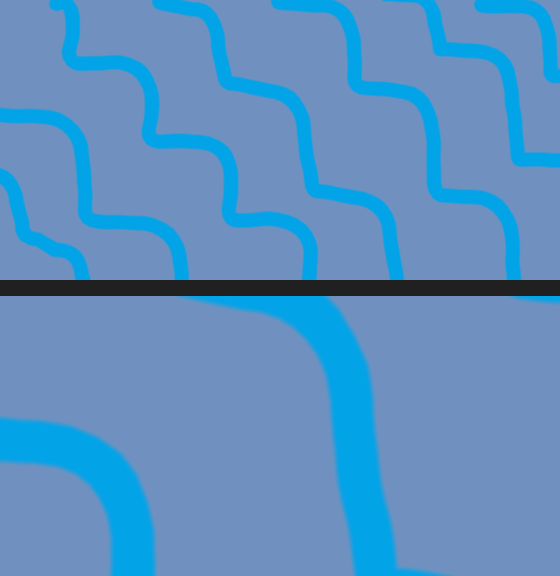
Top, the full canvas; bottom, a detail of the centre.
This pattern is drawn by a WebGL 2 fragment shader. Its source:

```glsl
#version 300 es
precision highp float;
// Seven hand-drawn wavy staircases run down to the right over a dusty blue field.
// Each is a chain of steps: a tread, a rounded shoulder, a riser and a soft corner,
// drawn as one stroke from the distance to its segments and quadratic curves.

uniform vec2 u_resolution;
out vec4 fragColor;

const vec3 FIELD_BLUE = vec3(0.44, 0.57, 0.75);
const vec3 STROKE_BLUE = vec3(0.01, 0.64, 0.91);
const float HALF_WIDTH = 0.0255;
const float EDGE_SOFTNESS = 0.005;
const float BOX_MARGIN = 0.08;
const int STRANDS = 7;
const int STEPS = 4;

// Per strand, in canvas heights with y down: start and size of the first step
const vec4 FIRST_STEP[STRANDS] = vec4[STRANDS](
    vec4(-0.182, 0.578, 0.260, 0.276), vec4(-0.026, 0.409, 0.331, 0.380),
    vec4(0.203, 0.013, 0.045, 0.214), vec4(0.568, 0.008, 0.234, 0.292),
    vec4(0.995, 0.010, 0.273, 0.305), vec4(1.380, -0.021, 0.193, 0.198),
    vec4(1.719, 0.021, 0.247, 0.250));

// Size of every later step
const vec2 STRIDE[STRANDS] = vec2[STRANDS](
    vec2(0.236, 0.250), vec2(0.346, 0.313), vec2(0.284, 0.280), vec2(0.310, 0.383),
    vec2(0.284, 0.383), vec2(0.279, 0.391), vec2(0.279, 0.365));

// Riser lean, tread sag, corner radius
const vec3 SHAPE[STRANDS] = vec3[STRANDS](
    vec3(-0.026, 0.040, 0.060), vec3(-0.008, 0.008, 0.040), vec3(0.014, -0.004, 0.040),
    vec3(-0.030, 0.024, 0.035), vec3(-0.006, 0.008, 0.040), vec3(-0.026, 0.006, 0.008),
    vec3(-0.006, 0.000, 0.025));

float segmentDistance(vec2 p, vec2 a, vec2 b) {
    vec2 ab = b - a;
    float t = clamp(dot(p - a, ab) / max(dot(ab, ab), 1e-6), 0.0, 1.0);
    return length(p - a - ab * t);
}

// Quadratic curve, followed as a short polyline
float curveDistance(vec2 p, vec2 a, vec2 control, vec2 b, int pieces) {
    float d = 1e3;
    vec2 previous = a;
    for (int i = 1; i <= pieces; i++) {
        float t = float(i) / float(pieces);
        vec2 next = mix(mix(a, control, t), mix(control, b, t), t);
        d = min(d, segmentDistance(p, previous, next));
        previous = next;
    }
    return d;
}

// One stair step from its top corner to its bottom corner
float stepDistance(vec2 p, vec2 top, vec2 size, vec3 shape, float entry) {
    vec2 bottom = top + size;
    float lean = shape.x, sag = shape.y, radius = shape.z;
    vec2 treadStart = top + vec2(entry, 0.0);
    vec2 treadEnd = top + vec2(max(0.5 * size.x, entry), sag);
    vec2 shoulder = vec2(bottom.x + lean, top.y + sag);
    vec2 riserStart = vec2(bottom.x + 0.8 * lean, top.y + 0.52 * size.y);
    vec2 riserEnd = bottom - vec2(0.0, radius);

    float d = segmentDistance(p, treadStart, treadEnd);
    d = min(d, curveDistance(p, treadEnd, shoulder, riserStart, 8));
    d = min(d, segmentDistance(p, riserStart, riserEnd));
    return min(d, curveDistance(p, riserEnd, bottom, bottom + vec2(radius, 0.0), 4));
}

// Chain of steps; the first may differ in size from the rest
float strandDistance(vec2 p, vec4 first, vec2 stride, vec3 shape) {
    float d = 1e3;
    vec2 top = first.xy;
    vec2 size = first.zw;
    for (int j = 0; j < STEPS; j++) {
        vec2 outside = abs(p - top - 0.5 * size) - 0.5 * size - BOX_MARGIN;
        if (max(outside.x, outside.y) < 0.0) {
            float entry = j == 0 ? 0.0 : shape.z;
            d = min(d, stepDistance(p, top, size, shape, entry));
        }
        top += size;
        size = stride;
    }
    return d;
}

// Slight unsteadiness of the hand
vec2 handWobble(vec2 p, float amount) {
    return amount * (sin(p.yx * vec2(31.0, 27.0) + p * 9.0)
                     + 0.5 * sin(p.yx * vec2(67.0, 59.0) + 1.7));
}

void main() {
    vec2 p = gl_FragCoord.xy / u_resolution.y;
    p.y = 1.0 - p.y;
    p += handWobble(p, 0.0016);

    float d = 1e3;
    for (int i = 0; i < STRANDS; i++) {
        d = min(d, strandDistance(p, FIRST_STEP[i], STRIDE[i], SHAPE[i]));
    }

    float soft = max(EDGE_SOFTNESS, 0.7 / u_resolution.y);
    float ink = 1.0 - smoothstep(-soft, soft, d - HALF_WIDTH);
    fragColor = vec4(mix(FIELD_BLUE, STROKE_BLUE, ink), 1.0);
}
```
